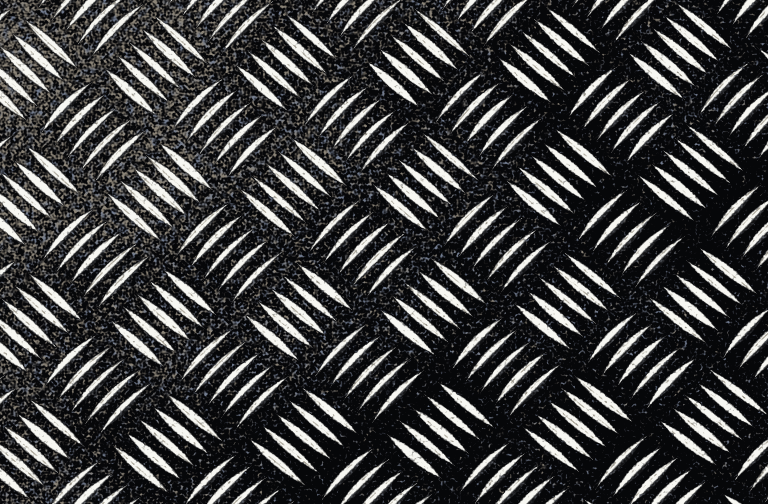
A Shadertoy shader for this texture:

```glsl
// Worn steel tread plate: groups of five raised bars, alternating in direction.

vec2 hash2(vec2 p) {
    p = vec2(dot(p, vec2(127.1, 311.7)), dot(p, vec2(269.5, 183.3)));
    return 2.0 * fract(sin(p) * 43758.5) - 1.0;
}

// Gradient noise, roughly -0.7 to 0.7
float noise(vec2 p) {
    vec2 i = floor(p), f = p - i;
    vec2 u = f * f * f * (f * (f * 6.0 - 15.0) + 10.0);
    vec2 e = vec2(1.0, 0.0);
    return mix(mix(dot(hash2(i), f), dot(hash2(i + e), f - e), u.x),
               mix(dot(hash2(i + e.yx), f - e.yx), dot(hash2(i + 1.0), f - 1.0), u.x), u.y);
}

// Canvas position to lattice position; the plate is slightly turned and fanned
vec2 toLattice(vec2 p) {
    mat2 toCell = inverse(mat2(0.2599, 0.0074, -0.0073, 0.2494));
    vec2 g = vec2(0.0);
    for (int i = 0; i < 4; i++)
        g = toCell * (p - vec2(0.3095, 0.869) + vec2(0.0038, 0.0017) * g.x * g.y);
    return g;
}

void mainImage(out vec4 fragColor, in vec2 fragCoord) {
    vec2 p = fragCoord / iResolution.y;
    float aa = 1.0 / iResolution.y;

    // Diamond cells: falling bars on lattice points, rising bars between them
    vec2 g = toLattice(p);
    vec2 cell = round(g);
    vec2 d = g - cell;
    bool rising = abs(d.x) + abs(d.y) > 0.5;
    if (rising) {
        cell = floor(g) + 0.5;
        d = (g - cell) * vec2(1.0, -1.0);
    }
    d *= vec2(0.266, 0.248);

    // Position along and across the nearest of the five bars
    float along = dot(d, vec2(0.731, -0.682));
    float across = dot(d, vec2(0.682, 0.731));
    float bar = clamp(round(across / 0.036), -2.0, 2.0);
    vec2 rnd = hash2(cell * 7.0 + bar * 1.7);
    along -= bar * 0.003 + rnd.x * 0.0015;
    across -= bar * 0.036 + rnd.y * 0.0008;
    float s = along / (0.0655 + 0.002 * rnd.y);
    float taper = 1.0 - s * s;

    // Noise at several scales
    float fine = noise(p * 190.0);
    float medium = noise(p * 85.0 + 17.0);
    float broad = noise(p * 4.0 + 5.0);

    // Lens-shaped bar tops; rising ones are thinner and bowed
    float bow = rising ? 0.0055 * (taper - 0.5) : 0.0;
    float width = (rising ? 0.0054 : 0.0077) * (1.0 + 0.15 * rnd.x);
    float dist = abs(across + bow) - width * taper + 0.0022 * fine + 0.001 * medium;
    float top = 1.0 - smoothstep(-aa, aa, dist);

    // Gritty ground, more exposed towards the upper left
    float group = max(abs(along) - 0.065, abs(across) - 0.014);
    float fade = smoothstep(0.0, 1.0, p.x * 0.5 + (1.0 - p.y) * 0.4);
    float exposure = mix(0.33, -0.08, fade) + 0.3 * broad;
    exposure -= 0.08 * (1.0 - smoothstep(-0.004, 0.008, group));
    float speck = smoothstep(0.0, 0.7, fine + 0.6 * medium + exposure);
    speck *= mix(0.4, 1.0, smoothstep(0.0, 0.006, dist));
    vec3 grit = mix(vec3(0.52, 0.49, 0.43), vec3(0.42, 0.46, 0.53),
                    smoothstep(-0.25, 0.3, noise(p * 60.0 + 40.0) + 0.3 * fade - 0.15));
    vec3 color = vec3(0.025, 0.026, 0.035) + grit * speck;

    // Dim flank on the lower right side of rising bars
    if (rising) {
        float flank = abs(across - 0.0055 * taper + 0.0015) - 0.0048 * taper + 0.002 * medium;
        float scuff = smoothstep(-0.3, 0.5, fine + 0.5 * medium);
        color = mix(color, vec3(0.28, 0.29, 0.31) * (0.3 + scuff),
                    0.75 * (1.0 - smoothstep(-0.001, 0.002, flank)));
    }

    // Polished metal with nicks and a dull streak along some bars
    vec3 metal = vec3(0.97, 0.97, 0.95) * (1.0 - 0.3 * smoothstep(0.2, 0.6, fine + 0.5 * medium));
    float streak = 1.0 - smoothstep(0.0005, 0.0022, abs(across + bow + 0.0015));
    streak *= smoothstep(-0.1, 0.35, medium + 0.5 * fine + 0.2 * rnd.y) * 0.55;
    metal = mix(metal, vec3(0.5, 0.47, 0.4), streak);
    color = mix(color, metal, top);

    fragColor = vec4(color, 1.0);
}
```
